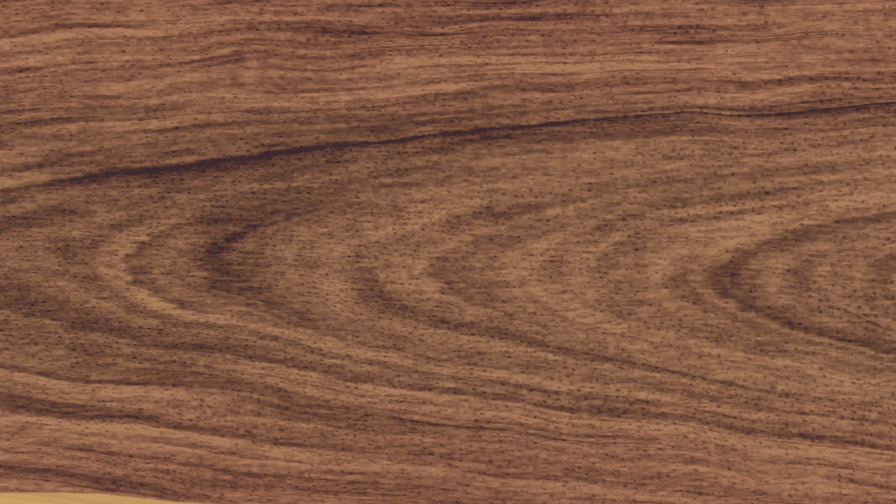
Give the GLSL for this texture, as a WebGL 1 fragment shader.

```glsl
precision highp float;
uniform vec2 u_resolution;

const vec3 HEARTWOOD = vec3(0.250, 0.160, 0.178);
const vec3 BROWN = vec3(0.425, 0.275, 0.218);
const vec3 TAN = vec3(0.635, 0.455, 0.345);
const vec3 SAPWOOD = vec3(0.780, 0.610, 0.390);

float hash(vec2 p) {
  vec3 q = fract(p.xyx * 0.1031);
  q += dot(q, q.yzx + 33.33);
  return fract((q.x + q.y) * q.z);
}

float noise(vec2 p) {
  vec2 i = floor(p);
  vec2 f = fract(p);
  f = f * f * (3.0 - 2.0 * f);
  float low = mix(hash(i), hash(i + vec2(1.0, 0.0)), f.x);
  float high = mix(hash(i + vec2(0.0, 1.0)), hash(i + 1.0), f.x);
  return mix(low, high, f.y);
}

float fbm(vec2 p) {
  float sum = 0.0;
  float amplitude = 0.5;
  for (int i = 0; i < 3; i++) {
    sum += amplitude * noise(p);
    p = p * 2.03 + 17.7;
    amplitude *= 0.65;
  }
  return sum / 1.036;
}

// Distance-like level of nested arches that open to the right
float archLevel(vec2 p, float offset) {
  return sqrt(max(offset * offset + (1.85 - p.x) / 17.0, 0.0));
}

// Dark growth band: crisp outer edge, soft decay towards the inside
float band(float level, float centre, float width) {
  float inside = centre - level;
  float edge = smoothstep(-0.3 * width, 0.2 * width, inside);
  return edge * exp(-max(inside, 0.0) / width);
}

// Tapered pores of varied length and depth, one per jittered cell
float pores(vec2 p, vec2 cell, float density) {
  vec2 q = p / cell;
  q.x += hash(vec2(floor(q.y), 4.0)) * 9.0;
  vec2 id = floor(q);
  vec2 jitter = vec2(hash(id + 3.1), hash(id + 8.7)) - 0.5;
  vec2 size = vec2(mix(0.2, 0.42, hash(id + 14.0)), 0.32);
  vec2 d = (fract(q) - 0.5 - jitter * vec2(0.4, 0.36)) / size;
  float depth = 0.45 + 0.55 * hash(id + 5.0);
  return step(hash(id + 21.0), density) * depth * (1.0 - smoothstep(0.35, 1.0, length(d)));
}

vec3 woodColour(float tone) {
  vec3 lower = mix(HEARTWOOD, BROWN, clamp(tone / 0.45, 0.0, 1.0));
  return mix(lower, TAN, clamp((tone - 0.45) / 0.55, 0.0, 1.15));
}

void main() {
  vec2 p = gl_FragCoord.xy / u_resolution.y;

  // Gently wavy grain
  vec2 w = p;
  w.y += 0.022 * (noise(p * vec2(2.2, 4.0)) - 0.5);
  w.y += 0.010 * (noise(p * vec2(8.0, 18.0) + 5.0) - 0.5);
  float offset = w.y - 0.485 + 0.022 * p.x;
  float level = archLevel(w, offset);
  level += 0.010 * (noise(p * vec2(6.0, 9.0) + 30.0) - 0.5);
  float ragged = level + 0.004 * (noise(w * vec2(16.0, 150.0)) - 0.5);

  // Fine rings and thin dark lines
  float outer = smoothstep(0.28, 0.42, level);
  vec2 along = vec2(p.x * 1.6 + offset * 6.0, level);
  float rings = fbm(along * vec2(1.2, 66.0));
  float lines = smoothstep(0.56, 0.86, noise(along * vec2(1.3, 95.0) + 40.0));
  float hairs = smoothstep(0.62, 0.88, noise(along * vec2(2.6, 175.0) + 70.0));
  float broad = noise(along * vec2(0.7, 22.0) + 11.0);
  float tone = 0.815 + (rings - 0.5) * mix(0.58, 0.74, outer);
  tone += (broad - 0.5) * 0.22;
  tone -= lines * mix(0.17, 0.26, outer) + hairs * mix(0.12, 0.24, outer);

  // Main dark bands, separate above and below the axis
  float above = smoothstep(-0.01, 0.05, offset);
  float below = 1.0 - above;
  float strength = 0.8 + 0.4 * noise(vec2(p.x * 4.0, level * 40.0));
  float upperWidth = mix(0.018, 0.008, smoothstep(0.2, 1.2, p.x));
  float dark = band(ragged, 0.358, upperWidth) * above * 0.68;
  dark += band(ragged, 0.343, 0.0110) * below * mix(0.64, 0.30, smoothstep(0.3, 1.3, p.x));
  dark += band(ragged, 0.390, 0.0060) * below * 0.28;
  float nearTip = 1.0 - smoothstep(0.05, 0.17, abs(offset));
  dark += band(ragged, 0.306, 0.0045) * nearTip * 0.50;
  dark += band(ragged, 0.292, 0.0050) * nearTip * 0.50;
  dark += band(ragged, 0.240, 0.0060) * mix(0.22, 0.42, below) * nearTip;
  dark += band(ragged, 0.156, 0.0180) * mix(0.40, 0.62, below);
  tone -= dark * strength;

  // Fibres, grit and cross flecks
  tone += (noise(w * vec2(18.0, 190.0)) - 0.5) * 0.24;
  tone += (noise(w * vec2(75.0, 250.0) + 9.0) - 0.5) * 0.30;
  tone += (noise(p * vec2(150.0, 230.0) + 60.0) - 0.5) * 0.16;
  tone += (noise(p * vec2(34.0, 7.0)) - 0.5) * 0.07;

  // Two sizes of pores, clustered along the rings
  float porous = mix(0.60, 0.42, outer) * (0.25 + 1.3 * noise(along * vec2(1.0, 34.0) + 3.0));
  vec2 slant = w + vec2(0.0, 0.10 * p.x - 0.25 * offset * p.x);
  tone -= pores(slant, vec2(0.0190, 0.0085), porous) * 0.30;
  tone -= pores(slant + 0.37, vec2(0.0125, 0.0066), porous) * 0.24;

  // Redder towards the long edges, more golden near the heart
  vec3 colour = woodColour(tone);
  float edgeShift = smoothstep(0.15, 0.50, abs(offset));
  colour *= mix(vec3(1.0, 1.015, 0.98), vec3(1.015, 0.98, 0.97), edgeShift);

  // Pale sliver of sapwood along the lower left edge
  float rim = 0.021 * (1.0 - smoothstep(0.12, 0.46, p.x));
  rim += 0.004 * (noise(vec2(p.x * 20.0, 2.0)) - 0.5);
  float sap = (1.0 - smoothstep(-0.003, 0.003, p.y - rim)) * (1.0 - smoothstep(0.36, 0.46, p.x));
  colour = mix(colour, SAPWOOD * (0.84 + 0.25 * rings), sap);
  gl_FragColor = vec4(colour, 1.0);
}
```
